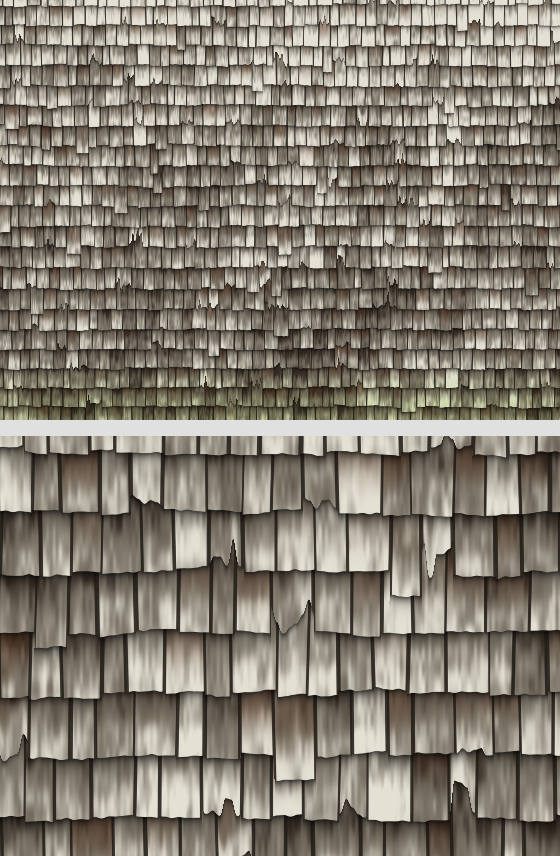
Top: the whole. Bottom: its middle third, enlarged.
Write a WebGL 1 fragment shader that draws this texture.

```glsl
precision highp float;
// Weathered wooden shingle wall: 21 overlapping courses of about 48 narrow shakes.
// Courses are painted from lower to upper, so ragged or broken butts reveal
// the course beneath; each shake gets its own width, slant, tone and grain.
uniform vec2 u_resolution;

const float COURSES = 21.0;         // courses per canvas height
const float SHAKES = 36.0;          // shakes per canvas height (48 across at 4:3)
const float COURSE_SHIFT = 0.27;    // phase of the lowest course
const float WIDTH_JITTER = 0.46;    // joint displacement, in shakes
const float SLANT = 0.10;           // sideways lean of joints
const float BUTT_JITTER = 0.11;     // unevenness of lower ends, in courses
const float GAP_MIN = 0.025;        // half widths of joints, in shakes
const float GAP_MAX = 0.075;
const float BROKEN_SHARE = 0.09;
const float LONG_SHARE = 0.03;
const float SHADOW_DEPTH = 0.09;    // shadow below a butt, in courses
const float BASE_TONE = 0.63;
const vec3 DARK_WOOD = vec3(0.20, 0.16, 0.13);
const vec3 GREY_WOOD = vec3(0.47, 0.44, 0.39);
const vec3 PALE_WOOD = vec3(0.90, 0.89, 0.84);
const vec3 RUST_WOOD = vec3(0.36, 0.22, 0.14);
const vec3 GAP_COLOR = vec3(0.13, 0.11, 0.09);
const vec3 MOSS_TINT = vec3(0.92, 0.97, 0.82);

float hash(vec2 p) {
  vec3 q = fract(p.xyx * vec3(0.1031, 0.1030, 0.0973));
  q += dot(q, q.yzx + 33.33);
  return fract((q.x + q.y) * q.z);
}

float noise(vec2 p) {
  vec2 i = floor(p), f = fract(p);
  f = f * f * (3.0 - 2.0 * f);
  return mix(mix(hash(i), hash(i + vec2(1.0, 0.0)), f.x),
             mix(hash(i + vec2(0.0, 1.0)), hash(i + vec2(1.0, 1.0)), f.x), f.y);
}

// Position of the joint left of shake i at height h above the butt line
float joint(float i, float row, float h) {
  vec2 key = vec2(i + 71.0, row + 13.0);
  return i + WIDTH_JITTER * (hash(key) - 0.5) + SLANT * (hash(key + 37.0) - 0.5) * h;
}

// Height of the lower end relative to its course line
float buttOffset(vec2 key, float across, float x) {
  float kind = hash(key + 5.3);
  float offset = BUTT_JITTER * (hash(key + 9.1) - 0.5)
               + 0.10 * (hash(key + 17.7) - 0.5) * (across - 0.5)
               + 0.035 * (noise(vec2(x * 5.0, key.y * 7.0)) - 0.5);
  float cluster = 0.4 + 1.2 * noise(key * vec2(0.13, 0.4));
  float splinters = noise(vec2(x * 5.5, key.y * 3.1));
  if (kind < BROKEN_SHARE * cluster)
    offset += 0.85 * splinters * splinters * (0.4 + 0.6 * hash(key + 23.0));
  else if (kind > 1.0 - LONG_SHARE)
    offset -= 0.12 + 0.25 * hash(key + 29.0);
  return offset;
}

// Colour of one shake at height h above its butt
vec3 wood(vec2 key, float x, float h, float light) {
  vec2 seed = vec2(hash(key + 2.7), hash(key + 41.0)) * 60.0;
  float grain = noise(vec2(x * 4.5, h * 1.3) + seed);
  float fibre = noise(vec2(x * 11.0, h * 3.0) + seed.yx);
  float mottle = noise(vec2(x * 2.0, h * 3.5) + seed);
  float weather = noise(key * vec2(0.16, 0.33) + 8.0);
  float sheltered = smoothstep(0.15, 1.1, h + 0.35 * (grain - 0.5));
  float tone = BASE_TONE + light + mix(0.10, -0.28, sheltered)
             + 0.36 * (hash(key + 3.0) - 0.5) + 0.26 * (weather - 0.5)
             + 0.42 * (grain - 0.5) + 0.26 * (fibre - 0.5) + 0.20 * (mottle - 0.5);
  tone += 0.18 * step(0.93, hash(key + 53.0));
  tone = clamp(tone, 0.0, 1.0);
  vec3 color = mix(DARK_WOOD, GREY_WOOD, smoothstep(0.0, 0.5, tone));
  color = mix(color, PALE_WOOD, smoothstep(0.42, 1.05, tone));
  float rust = smoothstep(0.55, 1.0, hash(key + 61.0)) * sheltered;
  return mix(color, RUST_WOOD, 0.5 * rust);
}

void main() {
  vec2 p = gl_FragCoord.xy / u_resolution.y;
  float pixelX = SHAKES / u_resolution.y;
  float pixelY = COURSES / u_resolution.y;

  // Slightly uneven course lines
  float x = p.x * SHAKES;
  float y = p.y * COURSES + COURSE_SHIFT + 0.2 * exp(-30.0 * (p.y - 0.22) * (p.y - 0.22));
  y += 0.12 * (noise(vec2(p.x * 5.0, p.y * 9.0)) - 0.5);
  float light = 0.30 * (p.y - 0.45) + 0.10 * smoothstep(0.65, 1.0, p.y);

  // Stack the courses from lower to upper
  vec3 color = GAP_COLOR;
  for (int k = -1; k <= 1; k++) {
    float row = floor(y) + float(k);
    float h = y - row;
    float shifted = x + hash(vec2(row, 4.0));
    float id = floor(shifted);
    if (shifted < joint(id, row, h)) id -= 1.0;
    else if (shifted >= joint(id + 1.0, row, h)) id += 1.0;
    float left = joint(id, row, h), right = joint(id + 1.0, row, h);
    vec2 key = vec2(id + 19.0, row + 31.0);
    float above = h - buttOffset(key, (shifted - left) / (right - left), shifted);

    // Shadow under the butt, then the shake with its open joints
    color *= 1.0 - 0.68 * exp(-max(-above, 0.0) / SHADOW_DEPTH);
    vec3 shake = wood(key, shifted, above, light);
    float side = min(shifted - left, right - shifted);
    float gap = mix(GAP_MIN, GAP_MAX, hash(key + 11.0));
    float solid = smoothstep(gap - 0.6 * pixelX, gap + 0.6 * pixelX, side);
    shake = mix(GAP_COLOR, shake, 0.12 + 0.88 * solid);
    color = mix(color, shake, smoothstep(-0.6 * pixelY, 0.6 * pixelY, above));
  }

  // Damp green cast near the ground
  color *= mix(MOSS_TINT, vec3(1.0), smoothstep(0.0, 0.16, p.y));
  gl_FragColor = vec4(color, 1.0);
}
```
